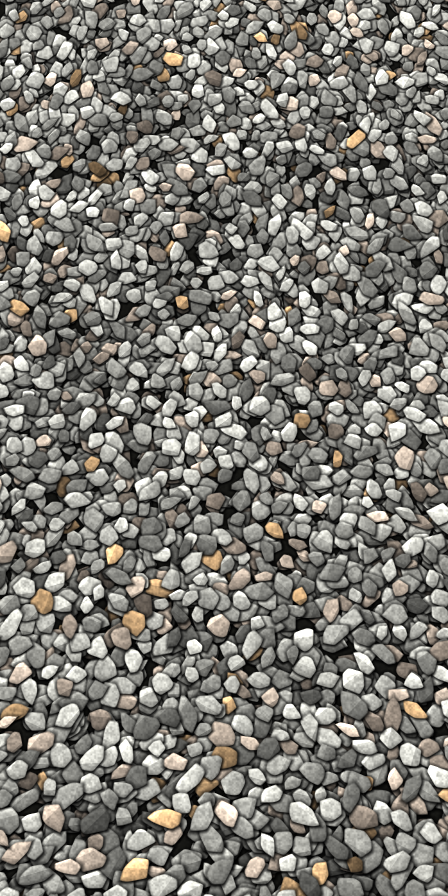
A WebGL 2 fragment shader for this texture:

```glsl
#version 300 es
precision highp float;
precision highp int;

uniform vec2 u_resolution;
out vec4 outColor;

const float TAU = 6.2831853;
const int LAYERS = 5;
const int SIDES = 7;
const float NEAR_DENSITY = 17.0;   // stones across the width at the bottom
const float FAR_DENSITY = 29.0;    // stones across the width at the top
const float JITTER = 0.35;
const vec2 RADIUS = vec2(0.33, 0.57);
const vec2 TONE = vec2(0.36, 0.94);
const float CORNER_SHARPNESS = 15.0;
const float SHADOW_WIDTH = 0.15;
const float SHADOW_STRENGTH = 0.62;
const float GRAIN = 0.42;
const vec2 LIGHT = vec2(-0.36, 0.93);
const vec3 GAP = vec3(0.09, 0.09, 0.08);
const vec3 GREY = vec3(1.0, 1.0, 0.96);
const vec3 PINK = vec3(1.07, 0.98, 0.89);
const vec3 TAN = vec3(1.10, 0.90, 0.66);

// Integer hash giving three values in 0..1
vec3 hash3(ivec3 key) {
    uvec3 v = uvec3(key) * 1664525u + 1013904223u;
    v.x += v.y * v.z; v.y += v.z * v.x; v.z += v.x * v.y;
    v ^= v >> 16u;
    v.x += v.y * v.z; v.y += v.z * v.x; v.z += v.x * v.y;
    return vec3(v >> 8u) / 16777216.0;
}

float valueNoise(vec2 p, int seed) {
    ivec2 c = ivec2(floor(p));
    vec2 f = fract(p);
    f = f * f * (3.0 - 2.0 * f);
    float a = hash3(ivec3(c, seed)).x;
    float b = hash3(ivec3(c + ivec2(1, 0), seed)).x;
    float d = hash3(ivec3(c + ivec2(0, 1), seed)).x;
    float e = hash3(ivec3(c + ivec2(1, 1), seed)).x;
    return mix(mix(a, b, f.x), mix(d, e, f.x), f.y);
}

mat2 rotation(float a) {
    return mat2(cos(a), sin(a), -sin(a), cos(a));
}

// Softly rounded convex polygon: distance in x, outward normal in yz
vec3 chippedStone(vec2 p, ivec2 cell, int seed) {
    float total = 0.0;
    vec2 normal = vec2(0.0);
    for (int i = 0; i < SIDES; i++) {
        vec3 r = hash3(ivec3(cell, seed + i));
        float a = TAU * (float(i) + 0.85 * r.x) / float(SIDES);
        vec2 dir = vec2(cos(a), sin(a));
        float weight = exp(CORNER_SHARPNESS * (dot(p, dir) - mix(0.74, 1.08, r.y)));
        total += weight;
        normal += dir * weight;
    }
    return vec3(log(total) / CORNER_SHARPNESS, normal / total);
}

// Lays one stone and its contact shadow over the colour below
vec3 layStone(vec3 below, vec2 v, ivec2 cell, int layer, float pixel, float clump) {
    int seed = layer * 64;
    vec3 shape = hash3(ivec3(cell, seed + 20));
    vec3 look = hash3(ivec3(cell, seed + 21));
    vec3 facet = hash3(ivec3(cell, seed + 22));
    float size = mix(RADIUS.x, RADIUS.y, shape.x);
    float stretch = mix(1.0, 1.36, shape.y);
    vec2 radii = size * vec2(stretch, 1.0 / stretch);
    mat2 turn = rotation((shape.z - 0.5) * TAU * 0.45);
    vec2 body = (v * turn) / radii;
    vec3 stone = chippedStone(body, cell, seed + 30);
    vec2 normal = normalize(turn * (stone.yz / radii) + vec2(1e-5));
    float d = stone.x * radii.y;
    float facing = dot(normal, LIGHT);

    float shadow = 1.0 - smoothstep(0.0, SHADOW_WIDTH, d);
    below *= 1.0 - shadow * SHADOW_STRENGTH * (1.0 - 0.4 * facing);

    // Tone, bevelled rim and one broken facet
    float tone = mix(TONE.x, TONE.y, pow(look.x, 0.65)) * (1.0 - 0.16 * clump);
    tone *= 1.0 + 0.2 * facing * smoothstep(-0.55, -0.05, stone.x);
    tone *= 1.0 - 0.2 * smoothstep(-0.14, 0.0, stone.x);
    vec2 ridge = vec2(cos(facet.x * TAU), sin(facet.x * TAU));
    float broken = smoothstep(-0.06, 0.06, dot(body, ridge) - mix(0.1, 0.7, facet.y));
    tone *= 1.0 + broken * 0.26 * dot(turn * ridge, LIGHT) + 0.07 * dot(body, ridge);
    tone *= mix(0.6, 1.0, float(layer + 1) / float(LAYERS));
    vec3 tint = look.y < 0.14 ? PINK : look.y < 0.17 ? TAN : GREY;
    return mix(below, tone * tint, clamp(0.5 - d / pixel, 0.0, 1.0));
}

void main() {
    vec2 p = gl_FragCoord.xy / u_resolution.x;
    float height = u_resolution.y / u_resolution.x;

    // Ground plane: stones shrink towards the top
    float slope = (FAR_DENSITY - NEAR_DENSITY) / height;
    float density = NEAR_DENSITY + slope * p.y;
    vec2 ground = vec2((p.x - 0.5) * density, (NEAR_DENSITY + 0.5 * slope * p.y) * p.y);
    float pixel = density / u_resolution.x;
    float clump = smoothstep(0.5, 0.85, valueNoise(ground * 0.4, 7));

    // Heap the layers from the bottom up
    vec3 color = GAP;
    for (int layer = 0; layer < LAYERS; layer++) {
        mat2 turn = rotation(float(layer) * 0.9 + 0.3);
        vec2 grid = turn * ground + float(layer) * vec2(13.37, 7.71);
        ivec2 base = ivec2(floor(grid));
        for (int k = 0; k < 9; k++) {
            ivec2 cell = base + ivec2(k % 3, k / 3) - 1;
            vec3 place = hash3(ivec3(cell, layer * 64 + 19));
            vec2 centre = vec2(cell) + 0.5 + (place.xy - 0.5) * 2.0 * JITTER;
            float thinning = valueNoise(centre * 0.4, layer + 11);
            vec2 v = (grid - centre) * turn;
            if (place.z > 1.08 - 0.45 * thinning || dot(v, v) > 1.32) continue;
            color = layStone(color, v, cell, layer, pixel, clump);
        }
    }

    // Mineral speckle
    float speckle = 0.5 * valueNoise(p * 130.0, 3) + 0.5 * valueNoise(p * 250.0, 5);
    color *= 1.0 + GRAIN * (speckle - 0.5);
    outColor = vec4(clamp(color, 0.0, 1.0), 1.0);
}
```
